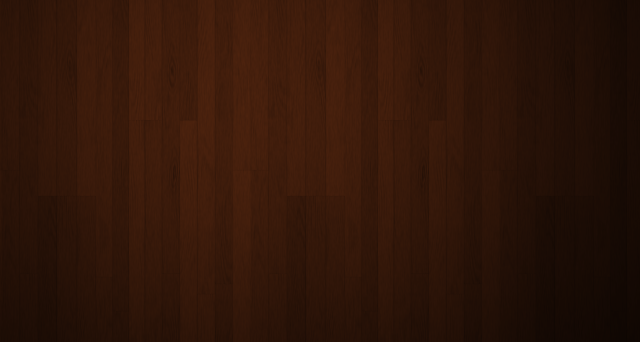
A Shadertoy shader for this texture:

```glsl
const vec3 WOOD = vec3(0.283, 0.127, 0.051);
const vec2 GLOW_CENTER = vec2(0.73, 0.73);
const vec2 GLOW_SPREAD = vec2(1.12, 1.05);
const float TILE_WIDTH = 0.728;
const float TILE_START = 0.005;
const int PLANKS = 14;
const float SEAM_WIDTH = 0.0006;
const float SEAM_DEPTH = 0.16;
const float JOINT_DEPTH = 0.05;
const float FIBRE_DEPTH = 0.085;
const float FIGURE_DEPTH = 0.085;
const float KNOT_DEPTH = 0.13;
const vec2 KNOT_SIZE = vec2(0.019, 0.085);

// Plank tones above and below each end joint, and the joint heights
const float UPPER[PLANKS] = float[](0.98, 0.91, 0.96, 0.93, 1.02, 0.98, 0.88,
                                    1.04, 1.00, 0.93, 0.90, 1.02, 0.92, 1.01);
const float LOWER[PLANKS] = float[](0.94, 0.91, 0.82, 0.89, 0.92, 0.95, 0.89,
                                    1.02, 0.97, 0.92, 1.04, 1.02, 0.91, 1.04);
const float JOINT[PLANKS] = float[](0.502, 0.20, 0.427, 0.427, 0.427, 0.19, 0.09,
                                    0.648, 0.648, 0.20, 0.648, 0.14, 0.17, 0.502);
const vec2 KNOTS[3] = vec2[](vec2(0.199, 0.81), vec2(0.498, 0.80), vec2(0.505, 0.50));

vec2 gradient(vec2 cell) {
    vec3 h = fract(cell.xyx * vec3(0.1031, 0.1030, 0.0973));
    h += dot(h, h.yzx + 33.33);
    float angle = 6.2832 * fract((h.x + h.y) * h.z);
    return vec2(cos(angle), sin(angle));
}

float gradientNoise(vec2 p) {
    vec2 i = floor(p), f = fract(p);
    vec2 w = f * f * f * (f * (f * 6.0 - 15.0) + 10.0);
    vec2 e = vec2(1.0, 0.0);
    float low = mix(dot(gradient(i), f), dot(gradient(i + e), f - e), w.x);
    float high = mix(dot(gradient(i + e.yx), f - e.yx),
                     dot(gradient(i + 1.0), f - 1.0), w.x);
    return mix(low, high, w.y);
}

// Thin line along each whole step of a field, with a softened edge
float contour(float field, float pixel) {
    float distanceToLine = abs(fract(field) - 0.5);
    float width = clamp(pixel, 0.03, 0.4);
    return 1.0 - smoothstep(0.0, 1.3 * width, distanceToLine);
}

// Fine short pores and sparse, arching growth lines
float grain(vec2 q, float seed, float pixel) {
    vec2 s = q + vec2(seed * 3.7, seed * 5.3);
    float fibre = gradientNoise(s * vec2(210.0, 30.0))
                + 0.7 * gradientNoise(s * vec2(230.0, 90.0));
    float bend = gradientNoise(s * vec2(20.0, 3.0));
    float ragged = 0.12 * gradientNoise(s * vec2(70.0, 40.0));
    float field = bend * 7.0 + s.x * 25.0 + ragged;
    float patches = smoothstep(-0.15, 0.35, gradientNoise(s * vec2(30.0, 6.0) + 9.0));
    return FIBRE_DEPTH * fibre
         - FIGURE_DEPTH * patches * contour(field, 110.0 * pixel);
}

// Stretched rings fading away from each knot
float knotRings(vec2 q, float pixel) {
    float sum = 0.0;
    float wobble = gradientNoise(q * vec2(50.0, 14.0));
    for (int i = 0; i < 3; i++) {
        vec2 d = (q - KNOTS[i]) / KNOT_SIZE;
        float r = length(d) + 0.35 * wobble;
        float ring = contour(r * 3.2, 3.2 * pixel / KNOT_SIZE.x);
        sum += ring * exp(-1.3 * r * r) + 0.6 * exp(-22.0 * r * r);
    }
    return sum;
}

void mainImage(out vec4 fragColor, in vec2 fragCoord) {
    vec2 p = fragCoord / iResolution.y;
    float pixel = 1.0 / iResolution.y;

    // Repeating board layout with slightly uneven widths
    vec2 q = vec2(mod(p.x - TILE_START, TILE_WIDTH), p.y);
    float offset = (q.x - 0.277) / 0.11;
    float boardX = q.x - 0.0146 * exp(-offset * offset);
    float pitch = TILE_WIDTH / float(PLANKS);
    float slot = boardX / pitch;
    int plank = clamp(int(floor(slot)), 0, PLANKS - 1);
    float edge = min(fract(slot), 1.0 - fract(slot)) * pitch;

    // Board tone, split at its end joint
    float aboveJoint = p.y - JOINT[plank];
    float tone = mix(LOWER[plank], UPPER[plank],
                     smoothstep(-0.5 * pixel, 0.5 * pixel, aboveJoint));
    float side = step(0.0, aboveJoint);
    tone += grain(q, float(plank) + 17.0 * side, pixel);
    tone -= KNOT_DEPTH * knotRings(q, pixel);

    // Seams between boards, some barely open
    float seamId = mod(floor(slot + 0.5), float(PLANKS));
    float openness = 0.25 + 0.75 * fract(seamId * 0.618);
    float seam = 1.0 - smoothstep(0.0, SEAM_WIDTH + pixel, edge);
    float joint = 1.0 - smoothstep(0.0, SEAM_WIDTH + pixel, abs(aboveJoint));
    tone *= (1.0 - SEAM_DEPTH * openness * seam) * (1.0 - JOINT_DEPTH * joint);

    // Warm light falling off from the upper left centre
    vec2 g = (p - GLOW_CENTER) / GLOW_SPREAD;
    float light = exp(-dot(g, g));
    fragColor = vec4(WOOD * tone * light, 1.0);
}
```
